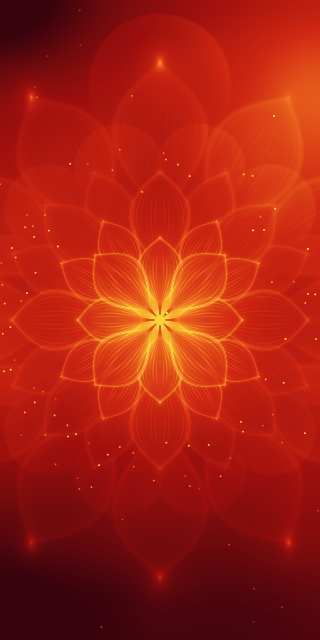
Give the GLSL for this background, as a WebGL 2 fragment shader.

```glsl
#version 300 es
precision highp float;
// Glowing mandala of translucent line-drawn petals over a smoky red gradient.

#define CORE_GLOW 2.7
#define CORE_SIZE 0.08
#define HALO 1.05
#define RIB_COUNT 13.0
#define RIB_LIGHT 0.5
#define OCCLUSION 0.65
#define SPARK_CELL 0.034
#define SPARK_CHANCE 0.2
#define SMOKE 0.4

uniform vec2 u_resolution;
out vec4 fragColor;

const float TAU = 6.2831853;

// Heat ramp from maroon through red and orange to yellow
const vec3 RAMP[6] = vec3[6](
  vec3(0.22, 0.01, 0.05), vec3(0.44, 0.04, 0.05), vec3(0.62, 0.06, 0.05),
  vec3(0.81, 0.15, 0.07), vec3(0.93, 0.42, 0.12), vec3(0.98, 0.84, 0.22));

vec3 heatColor(float heat) {
  float h = clamp(heat, 0.0, 4.999);
  int i = int(h);
  return mix(RAMP[i], RAMP[i + 1], fract(h));
}

float hash(vec2 p) {
  return fract(sin(dot(p, vec2(127.1, 311.7))) * 43758.5453);
}

float noise(vec2 p) {
  vec2 i = floor(p), f = fract(p);
  f = f * f * (3.0 - 2.0 * f);
  return mix(mix(hash(i), hash(i + vec2(1, 0)), f.x),
             mix(hash(i + vec2(0, 1)), hash(i + vec2(1, 1)), f.x), f.y);
}

// Gaussian falloff around a point
float glow(vec2 p, vec2 center, float size) {
  vec2 d = (p - center) / size;
  return exp(-dot(d, d));
}

// Lays a ring of pointed petals from radius base to tip over the given heat;
// pinch shifts the axes toward the diagonals.
float ring(float under, vec2 p, float count, float phase, float pinch, float base,
           float tip, float width, float stroke, float line, float fill) {
  float heat = 0.0, cover = 0.0, len = tip - base;
  stroke = max(stroke, 0.6 / u_resolution.x);
  for (float i = 0.0; i < count; i++) {
    float angle = TAU * (i + phase) / count;
    angle += pinch * sin(4.0 * angle);
    vec2 axis = vec2(cos(angle), sin(angle));
    float along = dot(p, axis) - base;
    float side = abs(p.x * axis.y - p.y * axis.x);
    float s = clamp(along / len, 0.002, 0.998);
    float halfWidth = 6.0 * width * pow(s, 1.5) * pow(1.0 - s, 1.12);
    float slope = halfWidth * (1.5 / s - 1.12 / (1.0 - s)) / len;
    float d = (side - halfWidth) / sqrt(1.0 + slope * slope) + abs(along - s * len);
    float inside = smoothstep(stroke, -stroke, d);
    float u = side / max(halfWidth, 0.001);
    float rib = pow(0.5 + 0.5 * cos(TAU * RIB_COUNT * 0.5 * u), 2.0);
    rib *= 0.6 + 0.4 * cos(TAU * (1.7 * u + s));
    float fade = smoothstep(0.0, 0.4, s);
    heat += line * fade * exp(-abs(d) / stroke);
    heat += inside * fill * (0.3 + 0.7 * exp(min(d, 0.0) / 0.03)) * fade;
    heat += inside * line * RIB_LIGHT * rib * fade * smoothstep(1.0, 0.6, s);
    heat += line * 0.9 * exp(-length(p - axis * tip) / (stroke * 3.0));
    cover = max(cover, inside * fade);
  }
  return under * (1.0 - OCCLUSION * cover) + heat;
}

// Soft disc, brightest inside its outward rim and fading toward the middle
float dome(vec2 p, vec2 center, float radius) {
  vec2 q = p - center;
  float d = length(q) - radius;
  float outward = smoothstep(-0.6, 0.5, dot(q, normalize(center)) / radius);
  return outward * smoothstep(0.006, -0.006, d) * (0.4 + 0.6 * exp(min(d, 0.0) / 0.05));
}

// Uneven light of the backdrop
float backdrop(vec2 p) {
  float heat = 0.1 + 2.4 * smoothstep(-1.0, -0.15, p.y);
  heat -= 0.5 * smoothstep(0.65, 1.0, p.y);
  heat -= 2.4 * glow(p, vec2(-0.52, 1.02), 0.36);
  heat += 1.25 * glow(p, vec2(0.56, 0.72), 0.34);
  heat -= 0.6 * glow(p, vec2(-0.55, -0.72), 0.3);
  heat += 0.4 * glow(p, vec2(0.6, -0.75), 0.3);
  return heat + SMOKE * (noise(p * 3.0 + 4.0) + 0.5 * noise(p * 7.0) - 0.75);
}

// Scattered dust, densest in a band around the flower
float sparks(vec2 p) {
  vec2 cell = floor(p / SPARK_CELL);
  vec2 jitter = vec2(hash(cell + 7.3), hash(cell + 19.1)) * 0.6 + 0.2;
  vec2 center = (cell + jitter) * SPARK_CELL;
  float r = length(center);
  float band = 0.06 * step(0.12, r) + smoothstep(0.36, 0.44, r) * smoothstep(0.6, 0.5, r);
  float lit = step(hash(cell), SPARK_CHANCE * band);
  return lit * smoothstep(0.005, 0.001, length(p - center)) * (0.5 + hash(cell + 3.7));
}

void main() {
  vec2 p = (gl_FragCoord.xy - 0.5 * u_resolution) / u_resolution.x;
  float r = length(p), a = atan(p.y, p.x);
  float heat = backdrop(p);

  // Faint scallops behind the flower
  heat += 0.45 * dome(p, vec2(0.0, 0.735), 0.222);
  for (float i = 0.0; i < 12.0; i++) {
    float angle = TAU * (i + 0.5) / 12.0;
    heat += 0.22 * dome(p, 0.49 * vec2(cos(angle), sin(angle)), 0.14);
  }

  // Petals from the outer veil to the heart
  float petals = ring(0.0, p, 12.0, 0.0, 0.0, 0.3, 0.805, 0.148, 0.008, 0.15, 0.3);
  petals = ring(petals, p, 8.0, 0.5, 0.03, 0.2, 0.505, 0.075, 0.005, 0.32, 0.16);
  petals = ring(petals, p, 4.0, 0.5, 0.0, 0.17, 0.507, 0.085, 0.005, 0.32, 0.16);
  petals = ring(petals, p, 4.0, 0.0, 0.0, 0.14, 0.464, 0.093, 0.004, 0.6, 0.2);
  petals = ring(petals, p, 8.0, 0.5, 0.13, 0.12, 0.356, 0.062, 0.0026, 0.9, 0.18);
  petals = ring(petals, p, 4.0, 0.0, 0.0, 0.03, 0.258, 0.07, 0.0026, 1.1, 0.2);
  petals = ring(petals, p, 4.0, 0.5, 0.0, 0.03, 0.287, 0.08, 0.0026, 1.1, 0.2);
  heat += petals;

  // Embers on the outer tips, veiled at the upper right
  for (float i = 0.0; i < 6.0; i++) {
    float angle = TAU * (mod(i, 3.0) + 2.0 + 6.0 * floor(i / 3.0)) / 12.0;
    vec2 ember = p - 0.805 * vec2(cos(angle), sin(angle));
    float power = i < 0.5 ? 0.1 : 1.0;
    heat += power * 1.5 * exp(-length(ember * vec2(1.4, 0.8)) / 0.014);
    heat += power * 0.6 * exp(-length(ember) / 0.05);
  }

  // Halo, bright rays between the petals and a small dark star
  heat += HALO * exp(-r * r / 0.055);
  float rays = 0.85 - 0.4 * cos(8.0 * a) * smoothstep(0.03, 0.08, r);
  heat += CORE_GLOW * exp(-r / CORE_SIZE) * rays;
  float star = smoothstep(0.3, 0.9, cos(8.0 * a)) * smoothstep(0.008, 0.02, r) * smoothstep(0.06, 0.035, r);
  heat -= 1.2 * star;
  heat += 2.0 * sparks(p);

  fragColor = vec4(heatColor(heat), 1.0);
}
```
